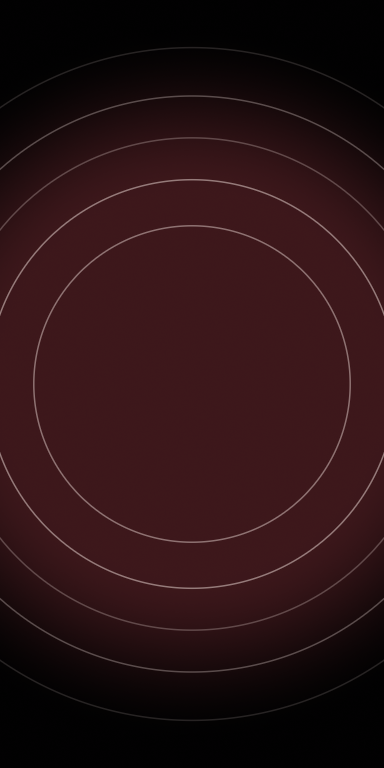
This background is drawn by a Shadertoy shader. Its source:

```glsl
// Thin concentric rings over a dark wine-red disc that fades softly to black.

// Lengths are fractions of the canvas width.
#define GLOW_COLOR vec3(0.238, 0.092, 0.106)
#define EDGE_COLOR vec3(0.006, 0.005, 0.006)
#define RING_COLOR vec3(1.0, 0.94, 0.92)
#define GLOW_INNER 0.495
#define GLOW_OUTER 0.924
#define RING_WIDTH 0.0039
#define RING_COUNT 5
#define GRAIN 0.002

const float ringRadius[RING_COUNT] = float[](0.412, 0.532, 0.641, 0.750, 0.876);
const float ringOpacity[RING_COUNT] = float[](0.42, 0.46, 0.25, 0.29, 0.14);

// Sine-free hash, used to dither the gradient
float hash21(vec2 p) {
    vec3 q = fract(vec3(p.xyx) * 0.1031);
    q += dot(q, q.yzx + 33.33);
    return fract((q.x + q.y) * q.z);
}

// Antialiased coverage of a circular line
float ringCoverage(float dist, float radius, float pixel) {
    return clamp(0.5 + (0.5 * RING_WIDTH - abs(dist - radius)) / pixel, 0.0, 1.0);
}

void mainImage(out vec4 fragColor, in vec2 fragCoord) {
    float pixel = 1.0 / iResolution.x;
    float dist = length(fragCoord - 0.5 * iResolution.xy) * pixel;

    // Flat centre with a soft outer falloff
    float glow = 1.0 - smoothstep(GLOW_INNER, GLOW_OUTER, dist);
    vec3 color = mix(EDGE_COLOR, GLOW_COLOR, glow);
    color += GRAIN * (hash21(floor(fragCoord)) - 0.5);

    // Translucent rings
    for (int i = 0; i < RING_COUNT; i++) {
        float coverage = ringCoverage(dist, ringRadius[i], pixel);
        color = mix(color, RING_COLOR, coverage * ringOpacity[i]);
    }

    fragColor = vec4(color, 1.0);
}
```
